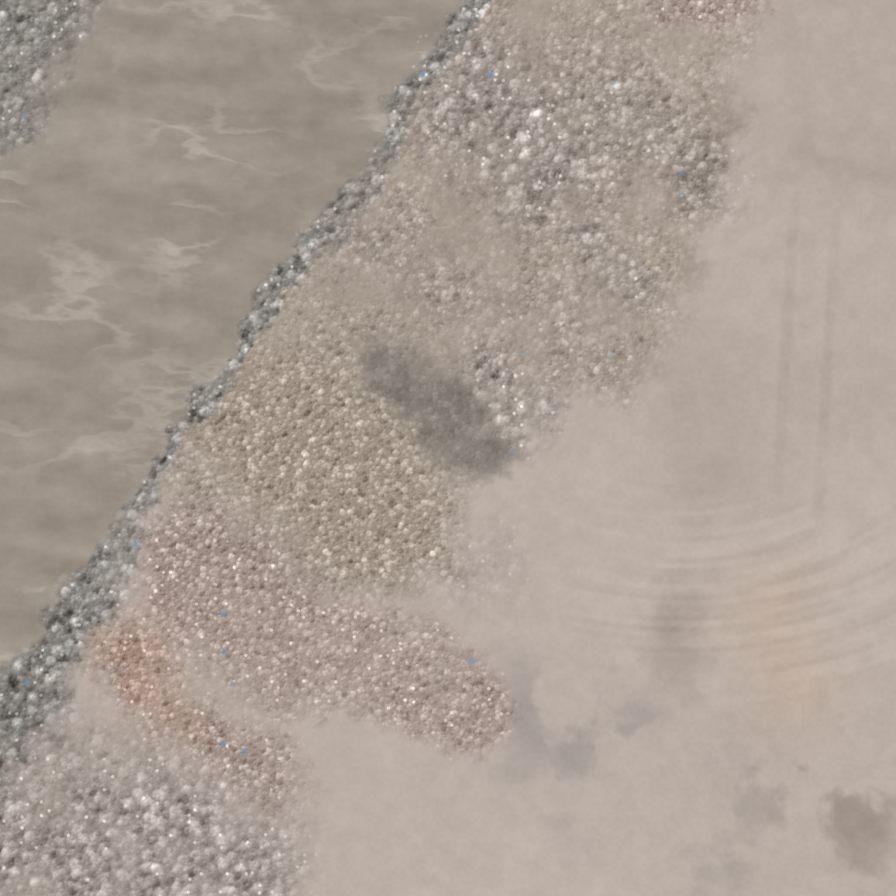
This texture is drawn by a three.js fragment shader. Its source:

```glsl
// Aerial view of a muddy river bank: rippled water on the left, a diagonal strip
// of debris, heaps of gravel and brick rubble, and pale graded earth on the right.
// Soft capsule masks warped by noise place the zones; jittered cells make the stones.
varying vec2 vUv;
vec2 warped;

float hash(vec2 p) {
  return fract(sin(dot(p, vec2(12.99, 78.23))) * 4375.85);
}

float noise(vec2 p) {
  vec2 i = floor(p), f = fract(p);
  f = f * f * (3.0 - 2.0 * f);
  return mix(mix(hash(i), hash(i + vec2(1, 0)), f.x),
             mix(hash(i + vec2(0, 1)), hash(i + 1.0), f.x), f.y);
}

// Layered noise, centred on zero
float fbm(vec2 p) {
  float sum = -0.48, gain = 0.5;
  for (int i = 0; i < 5; i++) {
    sum += gain * noise(p);
    p = mat2(1.6, 1.2, -1.2, 1.6) * p + 7.3;
    gain *= 0.5;
  }
  return sum;
}

// Capsule from a to b with radius r, fading over the soft width
float zone(float ax, float ay, float bx, float by, float r, float soft) {
  vec2 q = warped - vec2(ax, ay), d = vec2(bx - ax, by - ay);
  float dist = length(q - d * clamp(dot(q, d) / dot(d, d), 0.0, 1.0));
  return 1.0 - smoothstep(r - soft, r + soft, dist);
}

// Stones lit from the upper left, signed brightness
float stones(vec2 p) {
  float shade = -0.12;
  for (int y = -1; y <= 1; y++)
    for (int x = -1; x <= 1; x++) {
      vec2 id = floor(p) + vec2(x, y);
      vec2 d = p - id - vec2(hash(id), hash(id + 41.7));
      float tone = hash(id + 9.1);
      float body = 1.0 - smoothstep(0.25, 0.6, length(d));
      shade += body * ((tone - 0.4) * 1.4 + dot(d, vec2(-0.8, 1)));
    }
  return shade;
}

// Sparse round flecks
float flecks(vec2 p, float density) {
  vec2 id = floor(p);
  vec2 d = fract(p) - 0.3 - 0.4 * vec2(hash(id + 3.0), hash(id + 8.0));
  return step(1.0 - density, hash(id)) * (1.0 - smoothstep(0.12, 0.4, length(d)));
}

void main() {
  vec2 p = vUv;
  warped = p + 0.06 * vec2(fbm(p * 14.0), fbm(p * 14.0 + 30.0))
         + 0.04 * vec2(fbm(p * 50.0 + 5.0), fbm(p * 50.0 + 9.0));
  float broad = fbm(p * 5.0), fine = fbm(p * 60.0), grain = noise(p * 260.0) - 0.5;
  float grit = stones(p * 120.0) + 0.6 * stones(p * 210.0);
  float rocks = stones(p * 70.0) + 0.6 * grit;
  float clump = smoothstep(-0.2, 0.15, fbm(p * 22.0 + 8.0));

  // Graded earth with stains and warm patches
  vec3 col = vec3(0.725, 0.677, 0.643) + 0.05 * broad + 0.05 * fine + 0.016 * grain;
  col -= 0.03 * smoothstep(0.68, 1.0, warped.y);
  col -= 0.04 * zone(0.9, 0.84, 1.0, 0.8, 0.02, 0.04);
  col -= 0.035 * zone(0.77, 0.57, 0.79, 0.48, 0.04, 0.07);
  col -= 0.06 * zone(0.755, 0.31, 0.755, 0.27, 0.035, 0.025);
  col += vec3(0.02, -0.005, -0.03) * zone(0.86, 0.31, 0.89, 0.24, 0.04, 0.07);
  float stain = smoothstep(-0.06, 0.14, fbm(p * 19.0 + 4.0));
  col -= 0.1 * stain * zone(0.9, 0.13, 0.96, 0.08, 0.055, 0.04);
  col -= vec3(0.08, 0.07, 0.06) * stain * zone(0.61, 0.19, 0.76, 0.07, 0.07, 0.06);

  // Two straight ruts and a fan of curved scrapes
  float rut = abs(abs(p.x - 0.9 - 0.06 * (p.y - 0.6)) - 0.024);
  col -= 0.025 * (1.0 - smoothstep(0.002, 0.01, rut)) * zone(0.9, 0.72, 0.9, 0.47, 0.05, 0.04);
  float arc = length((p - vec2(0.76, 0.58)) * vec2(0.7, 1));
  col += 0.05 * (noise(vec2(arc * 170.0, p.x * 9.0)) - 0.5) * zone(0.74, 0.36, 0.94, 0.32, 0.09, 0.06);

  // Rough ground beside the bank
  float rough = max(zone(0.65, 1.03, 0.6, 0.75, 0.19, 0.025),
                    zone(0.5, 0.74, 0.34, 0.53, 0.19, 0.03));
  rough = max(rough, zone(0.56, 0.66, 0.66, 0.63, 0.07, 0.025));
  vec3 soil = vec3(0.665, 0.617, 0.573) + 0.06 * broad + 0.1 * fine;
  col = mix(col, soil + (0.03 + 0.07 * clump) * grit, rough);

  // Grey rubble and beige gravel
  float heap = zone(0.54, 0.89, 0.6, 0.83, 0.075, 0.05);
  heap = max(heap, 0.7 * zone(0.68, 0.88, 0.78, 0.81, 0.05, 0.05));
  heap = max(heap, zone(0.65, 0.73, 0.71, 0.685, 0.02, 0.02));
  heap = max(heap, zone(0.54, 0.59, 0.59, 0.54, 0.03, 0.025));
  heap = max(heap, 0.5 * zone(0.4, 0.73, 0.68, 0.61, 0.035, 0.05));
  heap = max(heap, 0.5 * zone(0.47, 0.37, 0.55, 0.36, 0.03, 0.04));
  heap = max(heap, zone(-0.02, 0.08, 0.22, 0.03, 0.11, 0.06));
  col = mix(col, vec3(0.635, 0.595, 0.57) + 0.22 * rocks, heap * (0.5 + 0.4 * clump));
  col -= 0.07 * zone(0.81, 0.88, 0.77, 0.8, 0.018, 0.025);
  float gravel = zone(0.31, 0.52, 0.42, 0.44, 0.085, 0.04);
  col = mix(col, vec3(0.65, 0.6, 0.545) + 0.18 * grit, 0.8 * gravel);

  // Brick rubble in two tongues, redder near the bank
  float red = zone(0.14, 0.28, 0.19, 0.21, 0.04, 0.04);
  float brick = max(red, zone(0.22, 0.36, 0.32, 0.29, 0.075, 0.03));
  brick = max(brick, zone(0.31, 0.3, 0.51, 0.225, 0.055, 0.02));
  brick = max(brick, zone(0.14, 0.25, 0.32, 0.135, 0.03, 0.025));
  brick = max(brick, zone(0.74, 1.0, 0.84, 1.0, 0.02, 0.015));
  vec3 clay = mix(vec3(0.655, 0.585, 0.553), vec3(0.67, 0.56, 0.505), red);
  col = mix(col, clay + 0.18 * grit + 0.1 * fine, brick * (0.6 + 0.3 * clump));

  // Damp dark slab
  float slab = zone(0.43, 0.58, 0.545, 0.5, 0.032, 0.018);
  col = mix(col, vec3(0.5, 0.472, 0.445) + 0.15 * fine + 0.05 * grit, 0.8 * slab);

  // River with short broken crests
  float bend = (p.y - 0.54) / 0.12;
  float side = p.x + 0.111 - 0.64 * p.y + 0.018 * exp(-bend * bend) + 0.06 * fbm(p * 28.0);
  float ripple = fbm(vec2(p.x * 14.0 + p.y * 5.0, p.y * 36.0));
  float crest = 1.0 - smoothstep(0.0, 0.07, abs(fbm(p * vec2(10, 24) + 3.0)));
  vec3 river = vec3(0.605, 0.567, 0.527) + 0.13 * ripple + 0.05 * fine + 0.012 * grain;
  river += 0.07 * crest * smoothstep(0.4, 0.9, noise(p * 14.0));
  col = mix(river, col, smoothstep(-0.012, 0.0, side));

  // Debris along the bank and in the upper left corner
  float width = 0.046 + 0.006 * smoothstep(0.55, 0.75, p.y) - 0.034 * smoothstep(0.2, 0.48, p.y);
  float debris = 1.0 - smoothstep(width * 0.5, width * 1.4, abs(side));
  debris = max(debris, 1.0 - smoothstep(0.6, 1.1, warped.x / 0.13 + (1.0 - warped.y) / 0.21));
  vec3 waste = vec3(0.5, 0.49, 0.475) + 0.06 * smoothstep(0.1, 0.4, p.y) + 0.25 * rocks;
  col = mix(col, waste, debris * (0.6 + 0.35 * clump));

  // Pale and blue scraps
  float scrap = max(heap, max(brick, debris));
  col += 0.22 * flecks(p * 140.0, 0.07) * scrap;
  col = mix(col, vec3(0.42, 0.57, 0.73), 0.7 * flecks(p * 90.0, 0.01) * scrap);
  gl_FragColor = vec4(col, 1);
}
```
